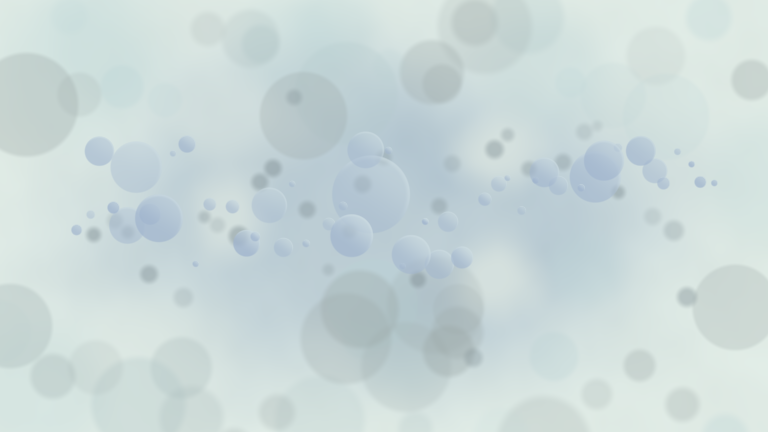
Reproduce this background procedurally as a Shadertoy shader.

```glsl
const vec3 PALE_EDGE = vec3(0.875, 0.920, 0.897);
const vec3 BLUE_CORE = vec3(0.695, 0.770, 0.815);
const vec3 CREAM     = vec3(0.860, 0.900, 0.880);
const vec3 TEAL      = vec3(0.720, 0.825, 0.835);
const vec3 GREY      = vec3(0.600, 0.645, 0.640);
const vec3 SMUDGE    = vec3(0.500, 0.560, 0.580);
const vec3 BUBBLE    = vec3(0.625, 0.705, 0.805);
const vec3 GLINT     = vec3(0.810, 0.870, 0.890);
const vec2 CORE_SIZE = vec2(0.86, 0.49);
const int CLOUDS = 20;
const int DISCS = 44;
const int CLUSTER = 6;
const int SMUDGES = 30;
const int BUBBLES = 48;
const float GOLDEN = 0.618034;

vec4 hash4(float n) {
    vec4 h = fract(n * vec4(0.1031, 0.1030, 0.0973, 0.1099));
    h += dot(h, h.wzxy + 33.33);
    return fract((h.xxyz + h.yzzw) * h.zywx);
}

// Layered sines, roughly -1 to 1
float waves(vec2 p) {
    float sum = 0.0, amp = 0.5;
    for (int i = 0; i < 4; i++) {
        sum += amp * sin(p.x + 1.3 * sin(p.y)) * cos(p.y + 0.7 * sin(p.x));
        p = mat2(1.5, 1.1, -1.1, 1.5) * p + 2.7;
        amp *= 0.5;
    }
    return sum;
}

float disc(vec2 p, float radius, float blur) {
    return 1.0 - smoothstep(radius - blur, radius + blur, length(p));
}

// Translucent ball shaded towards the upper right, with a thin bright rim
vec3 addBubble(vec3 col, vec2 p, float radius, float alpha, float glow, float pixel) {
    float edge = max(pixel, 0.0015);
    float body = disc(p, radius, edge);
    float light = dot(p, vec2(0.6, 0.8)) / radius;
    float shade = smoothstep(-0.6, 1.2, light);
    col = mix(col, mix(BUBBLE, GLINT, shade * glow), body * alpha);
    float rim = body * smoothstep(radius * 0.86, radius, length(p));
    return mix(col, GLINT, rim * smoothstep(-0.3, 0.8, light) * 0.55);
}

void mainImage(out vec4 fragColor, in vec2 fragCoord) {
    vec2 p = fragCoord / iResolution.y;
    float aspect = iResolution.x / iResolution.y;
    float pixel = 1.0 / iResolution.y;
    vec2 centre = vec2(0.5 * aspect, 0.5);
    vec2 q = p - centre;

    // Misty blue core fading to pale borders
    float cloud = waves(p * 6.0 + 1.0);
    float reach = length(q / CORE_SIZE) + 0.16 * cloud;
    vec3 col = mix(PALE_EDGE, BLUE_CORE, 1.0 - smoothstep(0.15, 1.15, reach));
    col += 0.012 * waves(p * 13.0 + 4.0);

    // Broad, blurred patches
    for (int i = 0; i < CLOUDS; i++) {
        float n = float(i);
        vec4 h = hash4(n + 11.0);
        vec2 pos = vec2(fract(n * GOLDEN + 0.2) * aspect, h.y);
        float radius = mix(0.07, 0.17, h.z);
        vec3 tint = h.w < 0.5 ? TEAL : CREAM;
        col = mix(col, tint, 0.24 * disc(p - pos, radius, radius * 0.45));
    }

    // Bright glows around the core
    for (int i = 0; i < 3; i++) {
        float a = float(i) * 2.4 + 0.75;
        vec2 d = q - vec2(0.36, 0.22) * vec2(cos(a), sin(a));
        d += 0.025 * vec2(waves(p * 9.0), waves(p * 9.0 + 5.0));
        col = mix(col, CREAM, 0.75 * disc(d, 0.085, 0.06));
    }

    // Out-of-focus discs above and below the middle band
    for (int i = 0; i < DISCS; i++) {
        float n = float(i);
        vec4 h = hash4(n + 57.0);
        float side = mod(n, 2.0) * 2.0 - 1.0;
        vec2 pos = vec2(fract(n * GOLDEN) * aspect, 0.5 + side * mix(0.2, 0.54, h.x));
        float radius = mix(0.035, 0.125, h.y * h.y);
        vec3 tint = mix(TEAL, GREY, smoothstep(0.2, 0.6, h.z));
        float alpha = mix(0.10, 0.32, h.w);
        col = mix(col, tint, alpha * disc(p - pos, radius, mix(0.005, 0.014, h.x)));
    }

    // Overlapping darker discs below the core
    for (int i = 0; i < CLUSTER; i++) {
        vec4 h = hash4(float(i) + 131.0);
        float a = float(i) * 2.4;
        vec2 pos = centre + vec2(0.04, -0.27) + vec2(0.13, 0.08) * vec2(cos(a), sin(a));
        float radius = mix(0.055, 0.12, h.x);
        col = mix(col, GREY, mix(0.16, 0.34, h.y) * disc(p - pos, radius, 0.009));
    }

    // Small dark smudges
    for (int i = 0; i < SMUDGES; i++) {
        float n = float(i);
        vec4 h = hash4(n + 211.0);
        vec2 pos = vec2((0.12 + 0.8 * fract(n * GOLDEN + 0.35)) * aspect,
                        0.54 + (h.x + h.y - 1.0) * 0.42);
        float radius = mix(0.011, 0.023, h.z);
        col = mix(col, SMUDGE, mix(0.15, 0.5, h.w) * disc(p - pos, radius, 0.009));
    }

    // Crisp bubbles along the middle band, palest near the centre
    col = addBubble(col, q - vec2(-0.03, 0.05), 0.09, 0.4, 0.9, pixel);
    for (int i = 0; i < BUBBLES; i++) {
        float n = float(i);
        vec4 h = hash4(n + 307.0);
        vec2 pos = vec2((0.08 + 0.86 * fract(n * GOLDEN + 0.1)) * aspect,
                        0.53 + (h.x + h.y - 1.0) * 0.19);
        float radius = mix(0.007, 0.06, h.z * h.z * h.z);
        float glow = 1.0 - smoothstep(0.15, 0.7, abs(pos.x - centre.x));
        col = addBubble(col, p - pos, radius, mix(0.35, 0.8, h.w), 0.4 + 0.6 * glow, pixel);
    }

    fragColor = vec4(clamp(col, 0.0, 1.0), 1.0);
}
```
